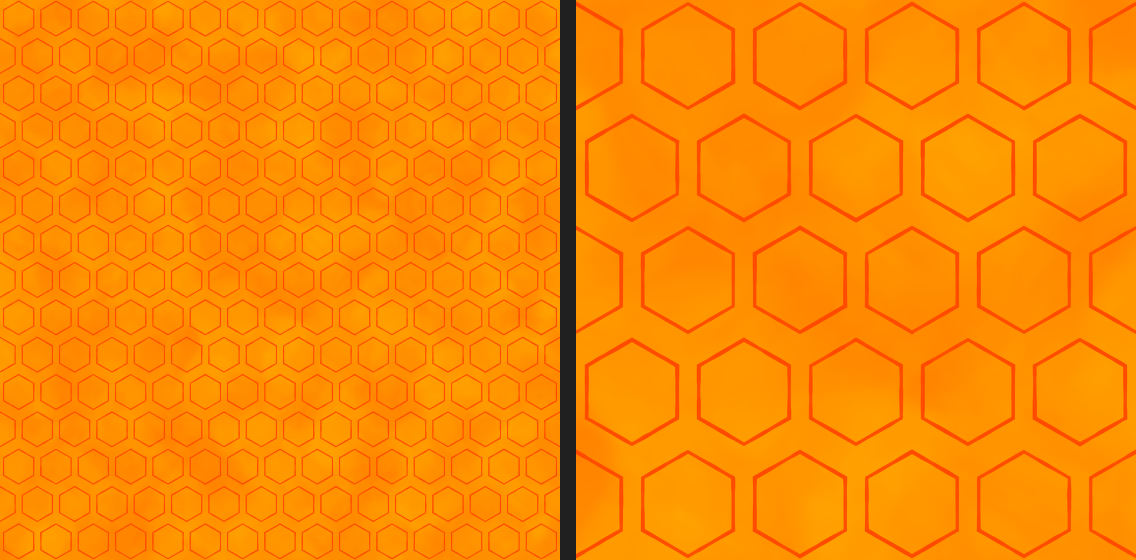
Left: the whole. Right: its middle third, enlarged.
Write a WebGL 2 fragment shader that draws this pattern.

```glsl
#version 300 es
precision highp float;

#define REPEATS 15.0
#define APOTHEM 0.404
#define LINE_HALF_WIDTH 0.0165
#define LINE_WOBBLE 0.006
#define BLOTCH_SCALE 0.95
#define BLOTCH_SOFTNESS 5.0
#define DEEP_ORANGE vec3(1.0, 0.49, 0.0)
#define LIGHT_AMBER vec3(1.0, 0.655, 0.0)
#define LINE_RED vec3(1.0, 0.29, 0.0)

uniform vec2 u_resolution;
out vec4 fragColor;

vec3 hash3(vec2 cell) {
    vec3 k = vec3(dot(cell, vec2(127.1, 311.7)),
                  dot(cell, vec2(269.5, 183.3)),
                  dot(cell, vec2(419.2, 371.9)));
    return fract(sin(k) * 43758.55);
}

// Cellular noise with soft borders: nearby cell values blended by distance
float softCells(vec2 p) {
    vec2 cell = floor(p);
    vec2 local = p - cell;
    float total = 0.0;
    float weights = 0.0;
    for (int y = -1; y <= 1; y++) {
        for (int x = -1; x <= 1; x++) {
            vec2 offset = vec2(x, y);
            vec3 h = hash3(cell + offset);
            vec2 toSeed = offset + h.xy - local;
            float w = exp(-BLOTCH_SOFTNESS * dot(toSeed, toSeed));
            total += w * h.z;
            weights += w;
        }
    }
    return total / weights;
}

// Layered blotches, bent slightly by sines to break up round shapes
float blotches(vec2 p) {
    p += 0.18 * sin(p.yx * 2.3 + 1.7 * sin(p * 1.1));
    float sum = 0.0;
    float amplitude = 0.56;
    for (int i = 0; i < 4; i++) {
        sum += amplitude * softCells(p);
        p = mat2(0.8, 0.6, -0.6, 0.8) * p * 2.1 + 17.3;
        amplitude *= 0.5;
    }
    return sum / 1.05;
}

// Signed distance to the sides of a pointy-topped hexagon
float hexagon(vec2 p, float apothem) {
    p = abs(p);
    return max(p.x, dot(p, vec2(0.5, 0.8660))) - apothem;
}

void main() {
    vec2 grid = gl_FragCoord.xy / u_resolution.y * REPEATS;
    float pixel = REPEATS / u_resolution.y;

    // Mottled ground
    float tone = blotches(grid * BLOTCH_SCALE);
    vec3 color = mix(DEEP_ORANGE, LIGHT_AMBER, tone);

    // Alternate rows shift by half a cell
    float shift = 0.5 * mod(floor(grid.y), 2.0);
    vec2 local = fract(vec2(grid.x + shift, grid.y)) - 0.5;

    // Hexagon outlines with slightly uneven ink
    float grain = softCells(grid * 9.0) - 0.5;
    float d = abs(hexagon(local, APOTHEM)) - LINE_HALF_WIDTH - LINE_WOBBLE * grain;
    float ink = 1.0 - smoothstep(-0.6 * pixel, 0.6 * pixel, d);
    color = mix(color, LINE_RED, ink * (0.96 + 0.08 * grain));

    fragColor = vec4(color, 1.0);
}
```
